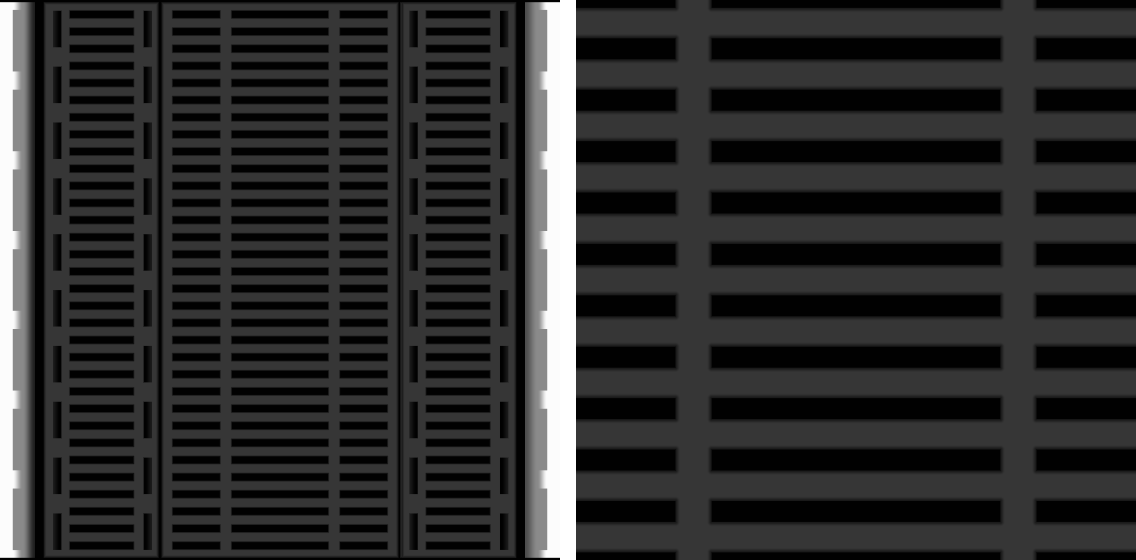
Left, the full canvas; right, a detail of the centre.
Write a Shadertoy shader that draws this pattern.

```glsl
// Layout lengths are in 1/768 of the canvas, measured from the upper left.
const float UNITS = 768.0;
const vec3 PLATE = vec3(0.21);
const vec3 RIM = vec3(0.10);
const vec3 HOLE = vec3(0.005);
const vec3 LIGHT = vec3(0.99);
const float RAIL_GREY = 0.54;
const float RIM_WIDTH = 2.2;

const float SLOT_ROWS = 32.0;
const float SLOT_FIRST = 19.8;
const float SLOT_PITCH = 23.5;
const float SLOT_HALF = 4.8;

const float VENT_ROWS = 10.0;
const float VENT_FIRST = 39.8;
const float VENT_PITCH = 76.6;
const vec2 VENT_HALF = vec2(5.7, 25.0);

const float NOTCH_FIRST = 1.1;
const float NOTCH_PITCH = 109.4;
const float NOTCH_HALF = 12.5;
const float RAIL_START = 17.5;
const float RAIL_END = 48.0;

const float SIDE_SHIFT = 488.7;   // from left panel to right panel
const float BORDER = 3.0;

float pixelSize;

float cover(float d) {
    return clamp(0.5 - d / pixelSize, 0.0, 1.0);
}

float boxDistance(vec2 p, vec2 halfSize) {
    vec2 q = abs(p) - halfSize;
    return length(max(q, 0.0)) + min(max(q.x, q.y), 0.0);
}

// Offset from the nearest of a limited run of repeats
float repeatOffset(float y, float first, float pitch, float count) {
    float k = clamp(round((y - first) / pitch), 0.0, count - 1.0);
    return y - first - k * pitch;
}

// Plate with a dark bevel, surrounded by black
void addPanel(inout vec3 col, vec2 p, float left, float right) {
    vec2 center = vec2(0.5 * (left + right), 0.5 * UNITS);
    vec2 halfSize = vec2(0.5 * (right - left), 0.5 * UNITS - BORDER);
    float d = boxDistance(p - center, halfSize);
    vec3 face = mix(RIM, PLATE, smoothstep(0.0, 4.0, -d));
    col = mix(col, face, cover(d));
}

// Column of horizontal slots with soft rims
void addSlots(inout vec3 col, vec2 p, float left, float right) {
    float y = repeatOffset(p.y, SLOT_FIRST, SLOT_PITCH, SLOT_ROWS);
    vec2 q = vec2(p.x - 0.5 * (left + right), y);
    float d = boxDistance(q, vec2(0.5 * (right - left), SLOT_HALF));
    col = mix(col, RIM, 1.0 - smoothstep(0.0, RIM_WIDTH, d));
    col = mix(col, HOLE, cover(d));
}

// Column of upright vents, darkest on the side given by facing
void addVents(inout vec3 col, vec2 p, float center, float facing) {
    float y = repeatOffset(p.y, VENT_FIRST, VENT_PITCH, VENT_ROWS);
    vec2 q = vec2(p.x - center, y);
    float depth = smoothstep(-VENT_HALF.x, 0.6 * VENT_HALF.x, q.x * facing);
    col = mix(col, mix(RIM, HOLE, depth), cover(boxDistance(q, VENT_HALF)));
}

// Shaded side rail, x counted inward from the canvas edge
vec3 railColor(float x, float y, float innerGrey) {
    float grey = mix(RAIL_GREY, innerGrey, smoothstep(31.0, RAIL_END, x));
    float offset = repeatOffset(y, NOTCH_FIRST, NOTCH_PITCH, 8.0);
    float notch = cover(abs(offset) - NOTCH_HALF);
    notch *= 1.0 - smoothstep(RAIL_START, 31.0, x);
    vec3 rail = mix(vec3(grey), LIGHT, notch);
    return mix(rail, LIGHT, cover(x - RAIL_START));
}

void mainImage(out vec4 fragColor, in vec2 fragCoord) {
    vec2 p = fragCoord / iResolution.xy * UNITS;
    p.y = UNITS - p.y;
    pixelSize = UNITS / min(iResolution.x, iResolution.y);

    // Side rails over black
    float edgeX = min(p.x, UNITS - p.x);
    float innerGrey = p.x < 0.5 * UNITS ? 0.12 : 0.30;
    float inFrame = cover(abs(p.y - 0.5 * UNITS) - 0.5 * UNITS + BORDER);
    vec3 col = mix(HOLE, railColor(edgeX, p.y, innerGrey), cover(edgeX - RAIL_END) * inFrame);

    // Center panel
    addPanel(col, p, 221.5, 546.5);
    addSlots(col, p, 237.0, 301.5);
    addSlots(col, p, 318.0, 450.0);
    addSlots(col, p, 466.5, 531.0);

    // Twin side panels
    for (int i = 0; i < 2; i++) {
        vec2 q = p - vec2(float(i) * SIDE_SHIFT, 0.0);
        addPanel(col, q, 60.0, i == 0 ? 217.5 : 219.0);
        if (i == 1) addPanel(col, p, 551.0, 708.0);
        addSlots(col, q, 96.0, 183.0);
        addVents(col, q, 78.5, 1.0);
        addVents(col, q, 202.7, -1.0);
    }

    fragColor = vec4(col, 1.0);
}
```
